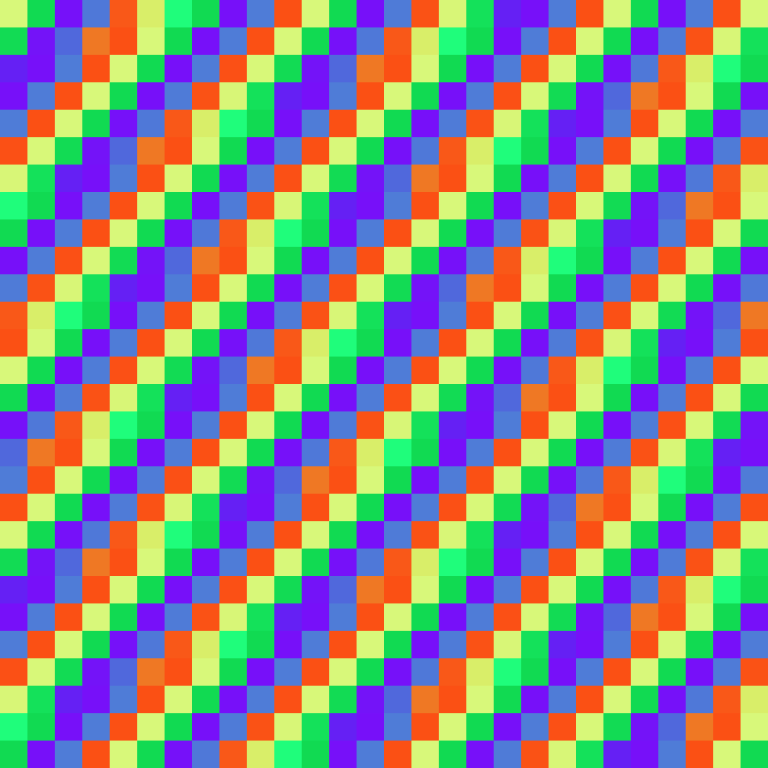
Write a Shadertoy shader that draws this pattern.

```glsl
// Square mosaic whose five colours cycle along a row-by-row cell count, forming slanted stripes.
#define CELLS 28
#define PERIOD 38        // cells before the colour sequence repeats
#define STRIDE 7         // palette steps from one cell to the next
#define PHASE 3          // palette step of the top left cell
#define ACCENT_FADE 0.2  // how much accent remains at each later step

const int COLOURS = 5;

// Flat colour of each palette band
const vec3 BASE[COLOURS] = vec3[COLOURS](
    vec3(0.847, 0.973, 0.478),   // lime
    vec3(0.067, 0.855, 0.322),   // green
    vec3(0.467, 0.063, 0.976),   // violet
    vec3(0.310, 0.486, 0.843),   // blue
    vec3(0.984, 0.314, 0.080));  // orange

// Tint added at the first step of each band
const vec3 ACCENT[COLOURS] = vec3[COLOURS](
    vec3( 0.005, -0.040, -0.065),
    vec3( 0.055,  0.137,  0.160),
    vec3(-0.070,  0.063, -0.020),
    vec3( 0.005, -0.080,  0.020),
    vec3(-0.045,  0.155,  0.062));

// Colour of one cell, counted from the top left along the rows
vec3 cellColour(ivec2 cell) {
    cell = clamp(cell, ivec2(0), ivec2(CELLS - 1));
    int index = cell.x + CELLS * (CELLS - 1 - cell.y);
    int level = (STRIDE * index + PHASE) % PERIOD;
    int band = (COLOURS * level + 3) / PERIOD;
    int bandStart = (PERIOD * band + 1) / COLOURS;
    float accent = exp2(log2(ACCENT_FADE) * float(level - bandStart));
    return clamp(BASE[band] + ACCENT[band] * accent, 0.0, 1.0);
}

void mainImage(out vec4 fragColor, in vec2 fragCoord) {
    vec2 grid = fragCoord / iResolution.xy * float(CELLS);
    vec2 pixel = float(CELLS) / iResolution.xy;

    // Blend neighbouring cells over one pixel at their shared edges
    vec2 corner = floor(grid - 0.5);
    vec2 blend = clamp((grid - corner - 1.0) / pixel + 0.5, 0.0, 1.0);
    ivec2 cell = ivec2(corner);
    vec3 lower = mix(cellColour(cell), cellColour(cell + ivec2(1, 0)), blend.x);
    vec3 upper = mix(cellColour(cell + ivec2(0, 1)), cellColour(cell + ivec2(1, 1)), blend.x);

    fragColor = vec4(mix(lower, upper, blend.y), 1.0);
}
```
